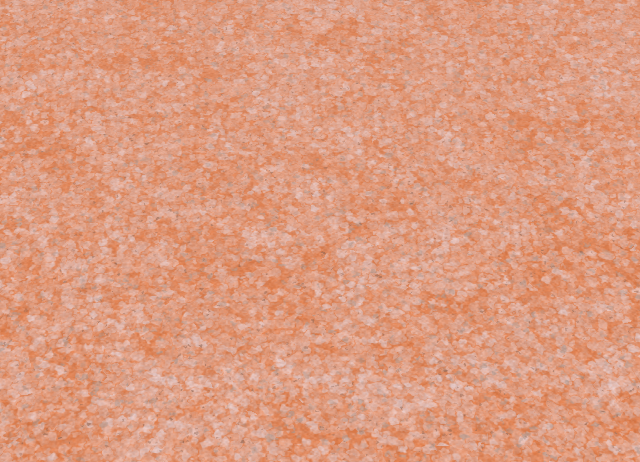
Write a Shadertoy shader that draws this texture.

```glsl
// Speckled orange and pink granite seen at a slight tilt.
// Layers of soft scattered grains set a tone from orange to pale pink,
// then grey flecks, dark specks and fine crystal noise are added.

const vec3 ORANGE = vec3(0.868, 0.500, 0.315);
const vec3 PALE_PINK = vec3(0.885, 0.750, 0.725);
const vec3 MEAN_STONE = vec3(0.860, 0.614, 0.514);
const vec3 GREY_FLECK = vec3(0.690, 0.610, 0.580);
const vec3 DARK_SPECK = vec3(0.560, 0.400, 0.330);

float hash(vec2 p, float seed) {
    return fract(sin(dot(p, vec2(127.1, 311.7)) + seed * 74.7) * 43758.5453);
}

float valueNoise(vec2 p, float seed) {
    vec2 cell = floor(p);
    vec2 f = fract(p);
    f = f * f * (3.0 - 2.0 * f);
    float low = mix(hash(cell, seed), hash(cell + vec2(1, 0), seed), f.x);
    float high = mix(hash(cell + vec2(0, 1), seed), hash(cell + vec2(1, 1), seed), f.x);
    return mix(low, high, f.y);
}

// Signed noise, centred on zero
float ripple(vec2 p, float seed) {
    return valueNoise(p, seed) - 0.5;
}

// Bends the plane so that round grains become ragged
vec2 warp(vec2 p, float amount, float seed) {
    return p + amount * vec2(ripple(p * 2.3, seed), ripple(p * 2.3, seed + 1.0));
}

// One possible grain per cell: x is its mask, y its random tone
vec2 grains(vec2 p, float share, float minRadius, float maxRadius, float seed) {
    vec2 cell = floor(p);
    vec2 best = vec2(0.0);
    for (int j = -1; j <= 1; j++) {
        for (int i = -1; i <= 1; i++) {
            vec2 id = cell + vec2(i, j);
            vec2 jitter = vec2(hash(id, seed), hash(id, seed + 1.0));
            vec2 centre = id + 0.15 + 0.7 * jitter;
            float radius = mix(minRadius, maxRadius, hash(id, seed + 2.0));
            float present = step(hash(id, seed + 3.0), share);
            float edge = smoothstep(-0.15, 0.15, radius - length(p - centre));
            float mask = present * edge;
            if (mask > best.x) best = vec2(mask, hash(id, seed + 4.0));
        }
    }
    return best;
}

// Tilted slab: grains shrink and flatten toward the top
vec2 slabPlane(vec2 uv, float aspect) {
    float depth = 1.0 + 0.3 * uv.y;
    return vec2((uv.x - 0.5) * aspect * depth, 1.2 * uv.y * depth);
}

// Tone of the stone: 0 is orange, 1 is pale pink
float stoneTone(vec2 p) {
    float cluster = ripple(p * 13.0, 3.0) + 0.6 * ripple(p * 5.0, 4.0);
    vec2 pink = grains(warp(p * 50.0, 0.8, 11.0), 0.90 + 0.5 * cluster, 0.35, 0.70, 21.0);
    vec2 pale = grains(warp(p * 46.0, 0.6, 13.0), 0.27 + 0.2 * cluster, 0.30, 0.55, 31.0);
    float tone = 0.15 + 0.25 * ripple(p * 75.0, 5.0);
    tone = mix(tone, 0.40 + 0.32 * pink.y, 0.92 * pink.x);
    tone = mix(tone, 0.74 + 0.26 * pale.y, 0.88 * pale.x);
    return tone + 0.16 * cluster;
}

void mainImage(out vec4 fragColor, in vec2 fragCoord) {
    vec2 uv = fragCoord / iResolution.xy;
    vec2 p = slabPlane(uv, iResolution.x / iResolution.y);

    // Fine crystals roughen both hue and brightness
    float fine = ripple(p * 150.0, 6.0);
    float finest = ripple(p * 260.0, 7.0);
    float tone = stoneTone(p) + 0.26 * fine + 0.18 * finest;
    vec3 colour = mix(ORANGE, PALE_PINK, clamp(tone, -0.05, 1.1));

    // Grey quartz flecks and small dark specks
    vec2 grey = grains(warp(p * 58.0, 0.7, 15.0), 0.16, 0.22, 0.46, 41.0);
    vec2 dark = grains(warp(p * 85.0, 0.6, 17.0), 0.07, 0.14, 0.30, 51.0);
    colour = mix(colour, GREY_FLECK, grey.x * (0.25 + 0.40 * grey.y));
    colour = mix(colour, DARK_SPECK, dark.x * (0.25 + 0.35 * dark.y));

    // Grain shading, then gentle softening with distance
    colour += 0.08 * ripple(p * 190.0, 8.0) + 0.04 * ripple(p * 60.0, 9.0);
    colour = mix(colour, MEAN_STONE, 0.22 * uv.y);
    fragColor = vec4(clamp(colour, 0.0, 1.0), 1.0);
}
```
